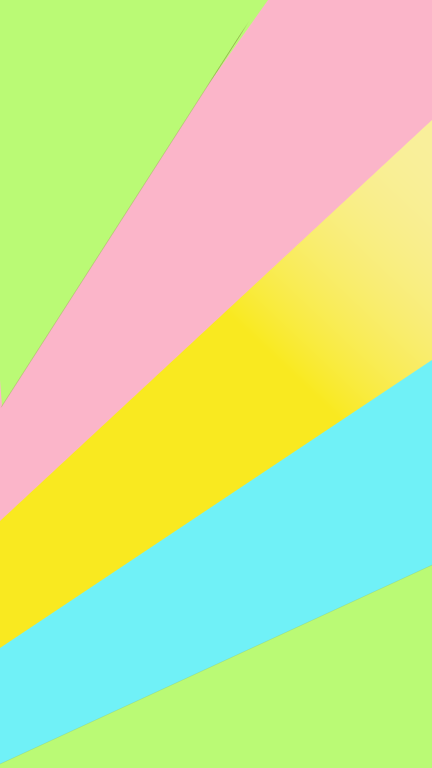
A Shadertoy shader for this background:

```glsl
// Flat pastel rays fanning from the lower left: green, cyan, yellow, pink, green.
// Each band is a half plane laid over the one below, with edges smoothed by
// signed distance; the yellow band fades to cream towards the upper right.

#define GREEN vec3(0.73, 0.98, 0.46)
#define CYAN vec3(0.44, 0.945, 0.97)
#define YELLOW vec3(0.975, 0.915, 0.125)
#define CREAM vec3(0.975, 0.937, 0.61)
#define PINK vec3(0.985, 0.71, 0.79)
#define OLIVE vec3(0.50, 0.58, 0.22)
#define FADE_START vec2(0.302, 0.586)
#define FADE_DIR vec2(0.686, 0.728)
#define FADE_LENGTH 0.366
#define HAIRLINE 0.0005

// Signed distance to the line a-b, positive on its left side
float leftOf(vec2 p, vec2 a, vec2 b) {
    vec2 dir = normalize(b - a);
    return dir.x * (p.y - a.y) - dir.y * (p.x - a.x);
}

// Coverage of a shape by a pixel, from its signed distance
float cover(float d) {
    return clamp(d * iResolution.y + 0.5, 0.0, 1.0);
}

// Coverage of a thin stroke centred on an edge
float stroke(float d) {
    return cover(d + HAIRLINE) - cover(d - HAIRLINE);
}

void mainImage(out vec4 fragColor, in vec2 fragCoord) {
    // Canvas height is one unit
    vec2 p = fragCoord / iResolution.y;

    // Edges of the bands, from bottom to top
    float cyanEdge = leftOf(p, vec2(0.0, 0.0052), vec2(0.5625, 0.2643));
    float yellowEdge = leftOf(p, vec2(0.0, 0.1563), vec2(0.5625, 0.5313));
    float pinkEdge = leftOf(p, vec2(0.0, 0.3216), vec2(0.5625, 0.8438));

    // Upper green wedge: slightly bent side and a clipped lower tip
    vec2 tip = vec2(0.0026, 0.4714);
    vec2 bend = vec2(0.2734, 0.8932);
    float mainSide = leftOf(p, tip, bend);
    float topSide = leftOf(p, bend, vec2(0.349, 1.0));
    float tipSide = leftOf(p, tip, vec2(0.0, 0.5052));
    float wedge = min(max(mainSide, topSide), -tipSide);

    // Yellow to cream, easing out
    float t = clamp(dot(p - FADE_START, FADE_DIR) / FADE_LENGTH, 0.0, 1.0);
    vec3 yellow = mix(YELLOW, CREAM, t * (2.0 - t));

    // Stack the bands
    vec3 color = mix(GREEN, CYAN, cover(cyanEdge));
    color = mix(color, yellow, cover(yellowEdge));
    color = mix(color, PINK, cover(pinkEdge));
    color = mix(color, GREEN, cover(wedge));

    // Faint hairlines, darkest just above the bend
    float span = smoothstep(tip.y - 0.003, tip.y, p.y) * (1.0 - smoothstep(0.95, 0.975, p.y));
    float weight = mix(0.35, 0.7, smoothstep(0.88, 0.91, p.y));
    color = mix(color, OLIVE, stroke(mainSide) * span * weight);
    color = mix(color, OLIVE, stroke(cyanEdge) * 0.2);

    fragColor = vec4(color, 1.0);
}
```
